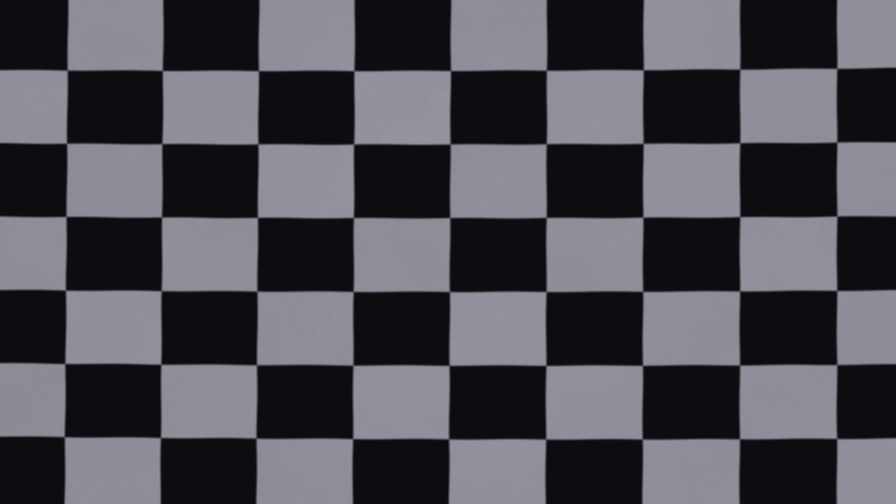
Reproduce this pattern procedurally as a Shadertoy shader.

```glsl
// Woven black and grey checkerboard, slightly bowed as on loosely hung cloth.
// A product of two soft square waves gives the checks; layered sines and
// cellular noise add mottling, and a hash varies the tone of each check.

const vec2 CELL = vec2(0.1911, 0.1454);     // check size, in canvas heights
const vec2 ORIGIN = vec2(0.1331, 0.1340);   // lowest left crossing of edges
const vec2 BOW = vec2(-0.0046, -0.0035);    // edge sag at mid canvas
const float LEAN = 0.0075;                  // tilt of the left uprights
const float FAN = 0.0110;                   // spread of rows to the right
const float SOFTNESS = 0.0036;              // half width of a blurred edge
const float WOBBLE = 0.0006;                // unevenness of the edges
const vec3 DARK = vec3(0.056, 0.047, 0.066);
const vec3 LIGHT = vec3(0.562, 0.560, 0.605);
const float CHECK_VARIATION = 0.016;
const float MOTTLE = 0.014;
const float GRAIN = 0.022;
const float VIGNETTE = 0.055;

vec2 hash22(vec2 p) {
    vec3 q = fract(vec3(p.xyx) * vec3(0.1031, 0.1030, 0.0973));
    q += dot(q, q.yzx + 33.33);
    return fract((q.xx + q.yz) * q.zy);
}

// Distance to the nearest scattered point
float cellular(vec2 p) {
    vec2 id = floor(p), f = fract(p);
    float nearest = 2.0;
    for (int y = -1; y <= 1; y++)
    for (int x = -1; x <= 1; x++) {
        vec2 g = vec2(x, y);
        vec2 d = g + hash22(id + g) - f;
        nearest = min(nearest, dot(d, d));
    }
    return sqrt(nearest);
}

// Sum of rotated sine waves, roughly -1 to 1
float layeredSines(vec2 p) {
    float sum = 0.0, amp = 0.5;
    for (int i = 0; i < 4; i++) {
        sum += amp * sin(p.x + 1.7 * sin(p.y)) * cos(p.y - 0.6 * p.x);
        p = mat2(1.2, 1.5, -1.5, 1.2) * p + 2.3;
        amp *= 0.6;
    }
    return sum;
}

// Signed triangle wave: zero at integers, positive over even cells
vec2 signedWave(vec2 t) {
    return 0.5 - abs(mod(t + 0.5, 2.0) - 1.0);
}

// Sag, lean and fan of the cloth
vec2 unbend(vec2 p, vec2 uv) {
    float arch = 4.0 * uv.x * (1.0 - uv.x);
    p -= BOW * arch;
    p.x -= LEAN * (uv.y - 0.5) * (1.0 - uv.x);
    p.y -= FAN * (uv.y - 0.5) * uv.x;
    return p + WOBBLE * sin(p.yx * vec2(41.0, 33.0) + 3.0 * sin(p * 17.0));
}

void mainImage(out vec4 fragColor, in vec2 fragCoord) {
    vec2 uv = fragCoord / iResolution.xy;
    vec2 p = fragCoord / iResolution.y;

    // Checks with softened edges
    vec2 grid = (unbend(p, uv) - ORIGIN) / CELL;
    float blur = max(SOFTNESS, 0.75 / iResolution.y);
    vec2 side = smoothstep(-blur, blur, signedWave(grid) * CELL) * 2.0 - 1.0;
    float light = 0.5 - 0.5 * side.x * side.y;

    // Cloth tone
    float tone = 1.0 + CHECK_VARIATION * (hash22(floor(grid) + 20.0).x * 2.0 - 1.0);
    tone += MOTTLE * layeredSines(p * 13.0);
    tone += GRAIN * (cellular(p * 95.0) - 0.5);
    vec2 fromCentre = uv - vec2(0.58, 0.52);
    tone += VIGNETTE * (0.16 - dot(fromCentre, fromCentre));

    fragColor = vec4(mix(DARK, LIGHT, light) * tone, 1.0);
}
```
